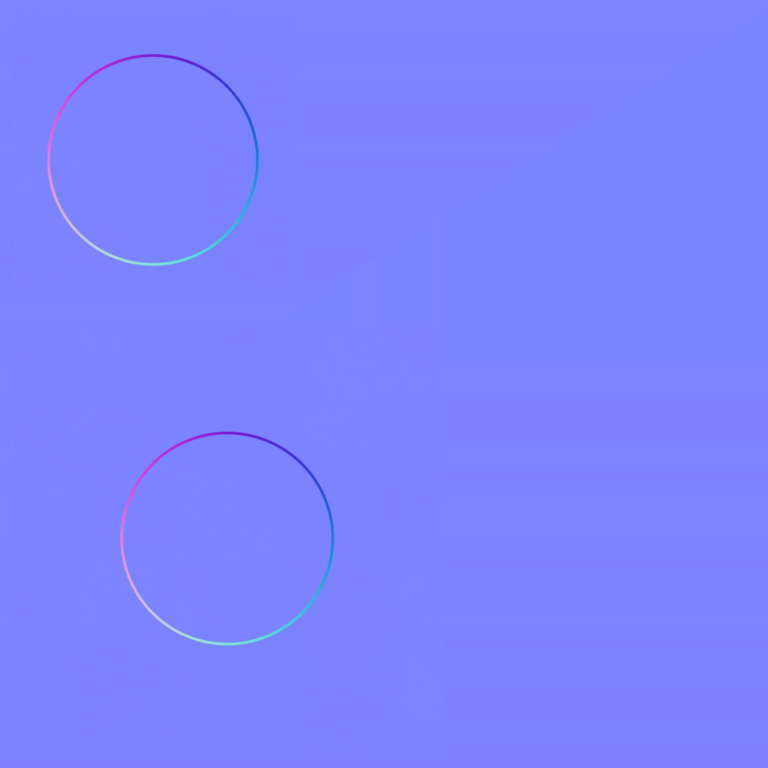
Reproduce this texture map procedurally as a WebGL 2 fragment shader.

```glsl
#version 300 es
precision highp float;

uniform vec2 u_resolution;
out vec4 fragColor;

float hash(vec2 p) {
  return fract(sin(dot(p, vec2(127.1, 311.7))) * 43758.5453);
}

float noise(vec2 p) {
  vec2 cell = floor(p);
  vec2 f = fract(p);
  f = f * f * (3.0 - 2.0 * f);
  return mix(mix(hash(cell), hash(cell + vec2(1, 0)), f.x),
             mix(hash(cell + vec2(0, 1)), hash(cell + vec2(1, 1)), f.x), f.y);
}

float fbm(vec2 p) {
  float sum = 0.0;
  float gain = 0.5;
  for (int i = 0; i < 4; i++) {
    sum += gain * (noise(p) - 0.5);
    p = p * 2.1 + 7.3;
    gain *= 0.5;
  }
  return sum;
}

float boxDistance(vec2 p, vec2 low, vec2 high) {
  vec2 d = abs(p - 0.5 * (low + high)) - 0.5 * (high - low);
  return length(max(d, 0.0)) + min(max(d.x, d.y), 0.0);
}

float segmentDistance(vec2 p, vec2 a, vec2 b) {
  vec2 ab = b - a;
  return length(p - a - ab * clamp(dot(p - a, ab) / dot(ab, ab), 0.0, 1.0));
}

// Paired light and dark flanks of a shallow crease
float crease(float d, float width) {
  float t = d / width;
  return t * exp(-t * t);
}

// Slope of a round groove, facing its centre
void addRing(inout vec3 normal, vec2 p, vec2 center, float radius, float px) {
  vec2 offset = p - center;
  float d = abs(length(offset) - radius);
  float cover = 1.0 - smoothstep(0.0014 - 0.6 * px, 0.0019 + 0.8 * px, d);
  vec2 dir = offset / max(length(offset), 1e-4);
  normal = mix(normal, vec3(-0.78 * dir, 0.68), cover);
}

void main() {
  vec2 p = gl_FragCoord.xy / u_resolution;
  float px = 1.0 / u_resolution.y;
  float lineWidth = max(0.0013, 0.7 * px);
  vec2 tilt = vec2(-0.026, 0.026);

  // Panel masks
  float smallBox = boxDistance(p, vec2(0.018, 0.616), vec2(0.387, 0.983));
  float largeBox = boxDistance(p, vec2(0.013, 0.013), vec2(0.575, 0.576));
  float innerBox = boxDistance(p, vec2(0.022, 0.023), vec2(0.567, 0.567));
  float onSmall = 1.0 - smoothstep(-px, px, smallBox);
  float onLarge = 1.0 - smoothstep(-px, px, largeBox);
  float onPanel = max(onSmall, onLarge);

  // Mitred bands outside the panels
  float miter = p.y - (0.665 + 0.64 * (p.x - 0.49));
  float above = smoothstep(-0.003, 0.003, miter);
  float rowBand = noise(vec2(3.0, p.y * 42.0)) - 0.5;
  float columnBand = noise(vec2(p.x * 58.0, 9.0)) - 0.5;
  float notch = step(p.x, 0.572) * step(0.576, p.y) * (1.0 - above);
  float lower = 1.0 - smoothstep(0.523, 0.527, p.y);
  vec2 band = vec2(0.0, 0.022 * rowBand) * max(above, lower);
  band += vec2(0.022 * columnBand, 0.0) * notch;
  band += vec2(-0.008, 0.008) * (1.0 - above) * (1.0 - lower);
  tilt += band * (1.0 - onPanel);

  // Uneven panel surface
  vec2 grain = vec2(fbm(p * 9.0), fbm(p * 9.0 + 31.0)) * 0.022;
  grain += vec2(fbm(p * vec2(65.0, 90.0)), fbm(p * vec2(65.0, 90.0) + 17.0)) * 0.014;
  tilt += grain * onPanel;

  // Border creases
  float wear = 0.6 + 0.6 * noise(p * 38.0);
  float border = crease(smallBox, lineWidth) + crease(largeBox, lineWidth)
               + crease(innerBox, lineWidth);
  tilt += vec2(0.05, -0.05) * border * wear;
  tilt.y += 0.03 * crease(p.y - 0.525, lineWidth) * step(0.576, p.x);

  // Corner joints
  float joint = min(segmentDistance(p, vec2(0.003, 0.584), vec2(0.022, 0.566)),
                    segmentDistance(p, vec2(0.565, 0.565), vec2(0.578, 0.578)));
  joint = min(joint, segmentDistance(p, vec2(0.565, 0.023), vec2(0.580, 0.010)));
  tilt += vec2(-0.025, 0.02) * (1.0 - smoothstep(0.0, lineWidth + px, joint));

  // Circular grooves
  vec3 normal = vec3(tilt, 1.0);
  addRing(normal, p, vec2(0.1992, 0.7917), 0.1360, px);
  addRing(normal, p, vec2(0.2959, 0.2988), 0.1374, px);

  fragColor = vec4(0.5 + 0.5 * normal, 1.0);
}
```
